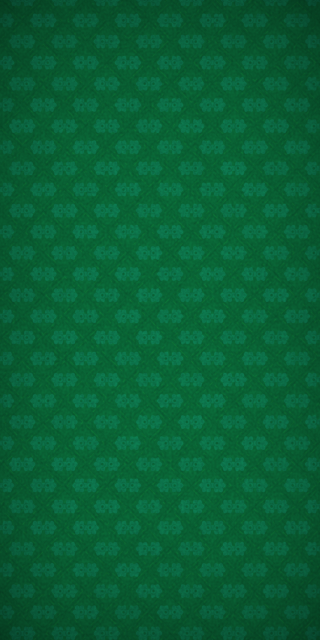
This pattern is drawn by a Shadertoy shader. Its source:

```glsl
// Green damask cloth: staggered pairs of pale six-lobed rosettes over a faint lattice.
// A 45-degree turn makes the stagger a plain square grid; polar distances shape the
// petals, and gradient noise adds stitches, thread grain and uneven dye.

#define REPEATS_ACROSS 7.57
#define FIRST_MOTIF vec2(0.0695, 0.0208)
#define ROSETTE_OFFSET 0.145
#define PETAL_RADIUS 0.148
#define PETAL_DEPTH 0.018
#define GRAIN 0.115
#define WEAR 0.035
#define GROUND vec3(0.038, 0.408, 0.218)
#define MOTIF vec3(0.050, 0.464, 0.304)
#define LATTICE vec3(0.028, 0.345, 0.185)
#define FLECK vec3(0.055, 0.465, 0.205)

float hash(vec2 p) {
    vec3 h = fract(vec3(p.xyx) * 0.1031);
    h += dot(h, h.yzx + 33.33);
    return fract((h.x + h.y) * h.z);
}

float cornerSlope(vec2 corner, vec2 offset) {
    float angle = 6.2832 * hash(corner);
    return dot(vec2(cos(angle), sin(angle)), offset);
}

float gradientNoise(vec2 p) {
    vec2 i = floor(p), f = fract(p);
    vec2 w = f * f * f * (f * (f * 6.0 - 15.0) + 10.0);
    vec2 e = vec2(1.0, 0.0);
    float low = mix(cornerSlope(i, f), cornerSlope(i + e, f - e), w.x);
    float high = mix(cornerSlope(i + e.yx, f - e.yx), cornerSlope(i + 1.0, f - 1.0), w.x);
    return mix(low, high, w.y);
}

// Coverage of a shape whose signed distance is d
float fill(float d, float soft) {
    return 1.0 - smoothstep(-soft, soft, d);
}

// x: silhouette of the rosette pair, y: dark engraving inside it
vec2 rosettePair(vec2 p, float soft) {
    vec2 m = abs(p);
    vec2 d = (m - vec2(ROSETTE_OFFSET, 0.0)) * vec2(1.0, 0.92);
    float r = length(d);
    float lobes = cos(6.0 * atan(d.y, d.x));
    float petals = r - PETAL_RADIUS - PETAL_DEPTH * lobes;
    float bridge = length(m) - 0.06;
    float body = fill(min(petals, bridge), soft);

    // Round eyes, curls that face each other and veins between the petals
    vec2 eyeOffset = m - vec2(0.105, 0.0);
    float eye = fill(length(eyeOffset) - 0.028, soft);
    float curl = fill(abs(length(eyeOffset) - 0.075) - 0.008, soft);
    curl *= smoothstep(-0.03, 0.03, 0.04 - eyeOffset.x);
    float veins = smoothstep(-0.7, -1.0, lobes) * smoothstep(0.075, 0.11, r);
    return vec2(body, body * max(eye, max(0.5 * curl, 0.4 * veins)));
}

void mainImage(out vec4 fragColor, in vec2 fragCoord) {
    vec2 canvas = fragCoord / iResolution.x;
    vec2 p = (canvas - FIRST_MOTIF) * REPEATS_ACROSS;
    float soft = max(REPEATS_ACROSS / iResolution.x * 0.7, 0.012);

    // Diagonal grid with one motif at the centre of every diamond
    vec2 diagonal = vec2(p.x + p.y, p.x - p.y);
    vec2 id = floor(diagonal + 0.5);
    vec2 cell = diagonal - id;
    vec2 local = 0.5 * vec2(cell.x + cell.y, cell.x - cell.y);

    // Lattice: faint parallel seams that break up into bright stitches
    vec2 sides = abs(cell);
    float edge = 0.5 - max(sides.x, sides.y);
    float broken = gradientNoise(diagonal * 4.5 + 20.0);
    float wornLine = smoothstep(-0.45, 0.3, broken);
    float seam = fill(edge - 0.018, soft * 1.4);
    float parallel = fill(abs(edge - 0.12) - 0.012, soft * 1.4);
    float band = 1.0 - smoothstep(0.08, 0.24, edge);
    float stitches = fill(abs(edge - 0.065) - 0.014, soft * 1.4);
    stitches *= smoothstep(-0.1, 0.35, gradientNoise(diagonal * 8.0 + 60.0));
    vec3 color = mix(GROUND, LATTICE, 0.25 * band);
    color = mix(color, LATTICE, wornLine * max(0.5 * seam, 0.4 * parallel));
    color = mix(color, FLECK, 0.65 * stitches);

    // Motif, printed a little more faintly in some repeats
    vec2 rosettes = rosettePair(local, soft);
    float strength = mix(0.85, 1.0, hash(id + 71.0));
    color = mix(color, MOTIF, rosettes.x * strength);
    color = mix(color, GROUND * 0.92, rosettes.y * 0.85);

    // Thread grain, uneven dye and darkened borders
    float grain = gradientNoise(p * vec2(17.0, 15.0)) + 0.6 * gradientNoise(diagonal * 11.0 + 40.0);
    float dye = gradientNoise(p * 1.3 + 90.0);
    color *= 1.0 + GRAIN * grain + WEAR * dye;
    vec2 border = abs(2.0 * fragCoord / iResolution.xy - 1.0);
    color *= 1.0 - 0.17 * pow(border.x, 3.0) - 0.24 * pow(border.y, 4.0);
    fragColor = vec4(color, 1.0);
}
```
